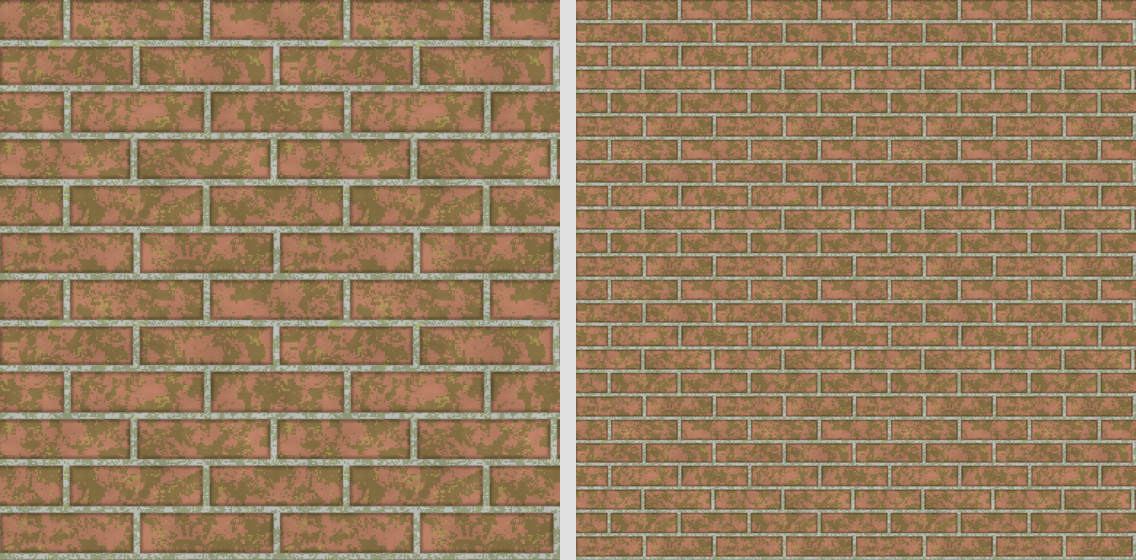
Left: one tile. Right: repeated 2 by 2.
Write a WebGL 1 fragment shader that draws this texture.

```glsl
precision highp float;
// Weathered brick wall in running bond with pale, mossy mortar.
// Block-displaced, wrapping gradient noise gives the chipped, angular stains;
// a patch of 2 by 6 bricks repeats TILES times along each axis.

uniform vec2 u_resolution;

#define TILES 2.0
#define BRICKS vec2(2.0, 6.0)   // bricks per patch
#define GRAIN 192.0             // stain cells per patch
#define JOINT 0.0062            // half the mortar width
#define ROW_JITTER 0.055        // in brick heights
#define SIDE_JITTER 0.03        // in brick lengths
#define SALMON vec3(0.69, 0.475, 0.375)
#define OLIVE vec3(0.52, 0.435, 0.265)
#define OCHRE vec3(0.65, 0.585, 0.32)
#define LIME vec3(0.73, 0.74, 0.715)
#define MOSS vec3(0.58, 0.61, 0.48)

vec2 hash2(vec2 p) {
  vec3 q = fract(p.xyx * vec3(0.1031, 0.1030, 0.0973));
  q += dot(q, q.yzx + 33.33);
  return fract((q.xx + q.yz) * q.zy);
}

// Random pair for a cell of a grid that wraps after n cells
vec2 cellHash(vec2 cell, float n, float seed) {
  return hash2(floor(mod(cell + 0.5, n)) + seed * 17.0);
}

float corner(vec2 cell, vec2 offset, float n, float seed) {
  float angle = 6.28318 * cellHash(cell, n, seed).x;
  return dot(vec2(cos(angle), sin(angle)), offset);
}

// Gradient noise with n cells per patch
float noise(vec2 p, float n, float seed) {
  p *= n;
  vec2 i = floor(p), f = p - i;
  vec2 s = f * f * f * (f * (f * 6.0 - 15.0) + 10.0);
  vec2 e = vec2(1.0, 0.0);
  float low = mix(corner(i, f, n, seed), corner(i + e, f - e, n, seed), s.x);
  float high = mix(corner(i + e.yx, f - e.yx, n, seed),
                   corner(i + 1.0, f - 1.0, n, seed), s.x);
  return mix(low, high, s.y);
}

float fbm(vec2 p, float n, float seed) {
  float sum = 0.0, weight = 1.0;
  for (int i = 0; i < 3; i++) {
    sum += weight * noise(p, n, seed + float(i));
    n *= 2.0;
    weight *= 0.75;
  }
  return sum;
}

// Shift square blocks at random to give stains straight, broken edges
vec2 blockWarp(vec2 p, float n, float amount) {
  return p + (cellHash(floor(p * n), n, 9.0) - 0.5) * amount;
}

// Signed distance into the brick, negative in the mortar
float brickDistance(vec2 uv) {
  vec2 count = BRICKS * TILES;
  float v = (1.0 - uv.y) * count.y + 0.094;
  float row = floor(v), f = v - row;
  float top = (cellHash(vec2(row, 0.0), BRICKS.y, 3.0).x - 0.5) * ROW_JITTER;
  float base = (cellHash(vec2(row + 1.0, 0.0), BRICKS.y, 3.0).x - 0.5) * ROW_JITTER;
  float bed = min(abs(f - top), abs(1.0 - f + base)) / count.y;

  float shift = (cellHash(vec2(row, 0.0), BRICKS.y, 5.0).y - 0.5) * SIDE_JITTER;
  float bond = 0.5 * (1.0 - mod(row, 2.0));
  float u = fract(uv.x * count.x + 0.031 + bond + shift);
  return min(bed, min(u, 1.0 - u) / count.x) - JOINT;
}

vec3 wall(vec2 uv) {
  vec2 p = uv * TILES;
  vec2 grain = (floor(p * GRAIN) + 0.5) / GRAIN;
  vec2 q = blockWarp(blockWarp(grain, 40.0, 0.034), 96.0, 0.016);

  // Stains and slow changes of tone
  float stain = fbm(q, 14.0, 1.0);
  float spots = fbm(q, 20.0, 21.0);
  float speckle = fbm(q, 30.0, 41.0);
  float tone = noise(p, 6.0, 61.0) + 0.5 * noise(grain, 32.0, 62.0);
  float ochre = smoothstep(0.53, 0.58, spots);

  // Brick face, darkened towards its edges
  float d = brickDistance(uv) + 0.0009 * speckle;
  vec3 brick = mix(OLIVE, SALMON, smoothstep(-0.03, 0.03, stain + 0.25 * tone));
  brick = mix(brick, OCHRE, ochre * 0.85);
  brick *= 1.0 + 0.13 * tone;
  brick *= mix(0.72, 1.0, smoothstep(0.0, 0.009, d));

  // Lime mortar with moss
  vec3 mortar = mix(MOSS, LIME, smoothstep(-0.05, 0.05, speckle));
  mortar = mix(mortar, vec3(0.66, 0.69, 0.43), ochre * 0.8);
  mortar *= (1.0 + 0.08 * tone) * mix(0.88, 1.0, smoothstep(0.0, 0.003, -d));

  return mix(mortar, brick, smoothstep(-0.0009, 0.0009, d));
}

void main() {
  // Four samples per pixel smooth the stain edges
  vec3 color = vec3(0.0);
  for (int i = 0; i < 4; i++) {
    float k = float(i);
    vec2 offset = vec2(mod(k, 2.0), floor(k / 2.0)) * 0.5 - 0.25;
    color += wall((gl_FragCoord.xy + offset) / u_resolution);
  }
  gl_FragColor = vec4(color / 4.0, 1.0);
}
```
